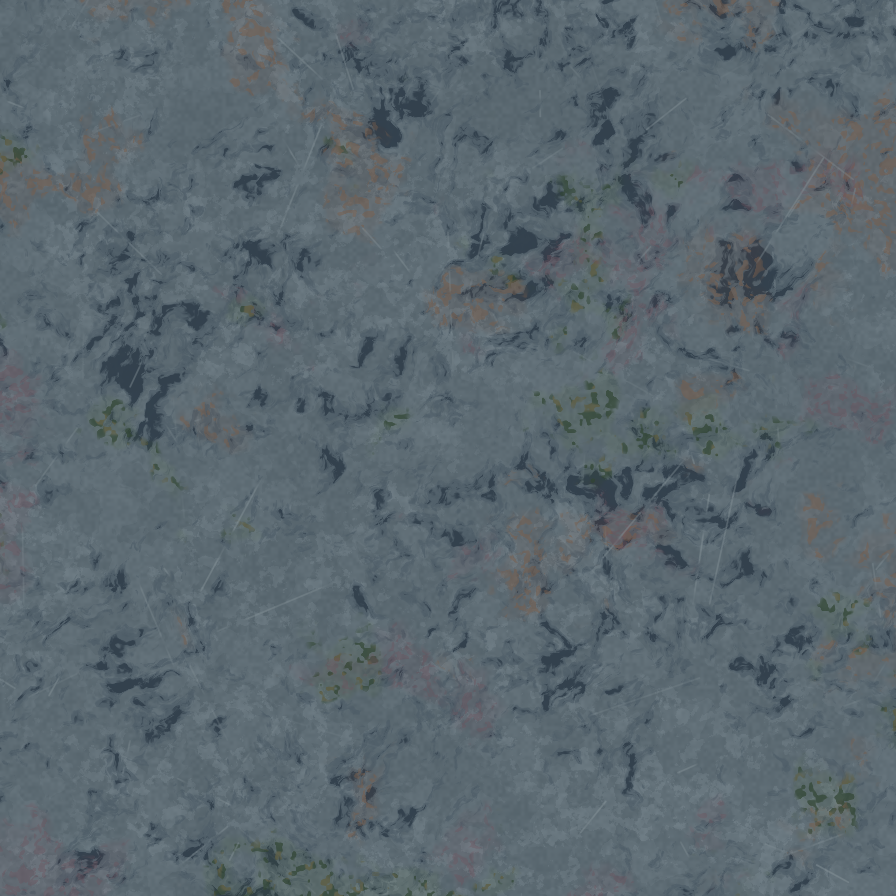
Reproduce this texture procedurally as a WebGL 1 fragment shader.

```glsl
precision highp float;
// Weathered blue-grey painted metal: layered value noise gives the mottled,
// flaking paint, thresholded noise the dark wear and coloured flecks, and
// a loop of random segments the fine pale scratches.
uniform vec2 u_resolution;

float hash(vec2 p) {
  vec3 q = fract(vec3(p.xyx) * 0.1031);
  q += dot(q, q.yzx + 33.33);
  return fract((q.x + q.y) * q.z);
}

float noise(vec2 p) {
  vec2 i = floor(p), f = fract(p);
  f = f * f * (3.0 - 2.0 * f);
  return mix(mix(hash(i), hash(i + vec2(1, 0)), f.x),
             mix(hash(i + vec2(0, 1)), hash(i + vec2(1, 1)), f.x), f.y);
}

float fbm(vec2 p) {
  float sum = 0.0, weight = 0.434;
  for (int i = 0; i < 5; i++) {
    sum += weight * noise(p);
    p = mat2(1.6, 1.2, -1.2, 1.6) * p + 17.3;
    weight *= 0.6;
  }
  return sum;
}

// Tiny flecks gathered inside sparse ragged regions; x: flecks, y: soft tint
vec2 flecks(vec2 p, float scale, vec2 seed) {
  float region = smoothstep(0.60, 0.77, fbm(p * 7.5 + seed));
  float grain = 0.6 * noise(p * scale + seed) + 0.4 * noise(p * scale * 1.9 + seed);
  return vec2(smoothstep(0.61, 0.70, grain + 0.12 * (region - 0.5)), 1.0)
         * smoothstep(0.0, 0.6, region);
}

float segmentDistance(vec2 p, vec2 a, vec2 along) {
  vec2 d = p - a;
  return length(d - along * clamp(dot(d, along) / dot(along, along), 0.0, 1.0));
}

// Hair-thin scratches, mostly steep, broken up along their length
float scratches(vec2 p) {
  float total = 0.0;
  for (int i = 0; i < 90; i++) {
    float id = float(i);
    vec2 start = vec2(hash(vec2(id, 3.0)), hash(vec2(id, 11.0)));
    float angle = 1.6 + 2.6 * (hash(vec2(id, 23.0)) - 0.5);
    float size = mix(0.02, 0.18, pow(hash(vec2(id, 37.0)), 2.0));
    vec2 along = size * vec2(cos(angle), sin(angle));
    float line = 1.0 - smoothstep(0.0002, 0.0017, segmentDistance(p, start, along));
    total = max(total, line * mix(0.2, 0.9, hash(vec2(id, 51.0))));
  }
  return total * smoothstep(0.25, 0.65, noise(p * 60.0));
}

void main() {
  vec2 p = gl_FragCoord.xy / min(u_resolution.x, u_resolution.y);
  vec2 warp = vec2(fbm(p * 11.0 + 40.0), fbm(p * 11.0 + 71.0)) - 0.5;
  vec2 q = p + 0.05 * warp;

  // Even paint with crisp-edged pale flakes and fine grit
  float cloud = fbm(p * 3.5 + 5.0);
  vec3 color = mix(vec3(0.358, 0.414, 0.446), vec3(0.370, 0.426, 0.458),
                   smoothstep(0.3, 0.7, cloud));
  float flake = smoothstep(0.51, 0.55, fbm(q * 32.0 + 90.0));
  color += 0.020 * (flake - 0.4);
  float chip = smoothstep(0.55, 0.61, fbm(p * 75.0 + 13.0));
  color += 0.036 * chip * smoothstep(0.42, 0.58, fbm(p * 8.0 + 31.0));
  color += 0.036 * (noise(p * 240.0) - 0.5);

  // Dark wear: wide bluish speckle around small gritty cores
  float area = fbm(p * 7.0 + 60.0) - 0.5;
  vec2 turned = mat2(0.8, 0.6, -0.6, 0.8) * (p + 0.09 * warp);
  float wear = fbm(turned * vec2(60.0, 44.0) + 8.0) + 0.7 * area;
  wear += 0.10 * (noise(p * 190.0 + 3.0) - 0.5);
  color = mix(color, vec3(0.290, 0.350, 0.395), 0.60 * smoothstep(0.54, 0.66, wear));
  color = mix(color, vec3(0.170, 0.225, 0.275), 0.80 * smoothstep(0.68, 0.79, wear));

  // Moss with ochre rims, rust and faded red marks
  vec2 moss = flecks(p, 125.0, vec2(120.0, 44.0));
  vec2 rust = flecks(q, 140.0, vec2(207.0, 153.0));
  vec2 red = flecks(q, 150.0, vec2(19.0, 318.0));
  vec3 mossHue = mix(vec3(0.19, 0.27, 0.20), vec3(0.37, 0.36, 0.24),
                     smoothstep(0.5, 0.7, noise(p * 90.0 + 9.0)));
  color += moss.y * vec3(-0.003, 0.002, -0.026);
  color = mix(color, mossHue, 0.70 * moss.x);
  color += rust.y * vec3(0.014, -0.008, -0.018);
  color = mix(color, vec3(0.47, 0.37, 0.30), 0.50 * rust.x);
  color += red.y * vec3(0.012, -0.011, -0.009);
  color = mix(color, vec3(0.43, 0.32, 0.36), 0.35 * red.x);

  color = mix(color, vec3(0.54, 0.59, 0.61), 0.5 * scratches(p));
  gl_FragColor = vec4(color, 1.0);
}
```
